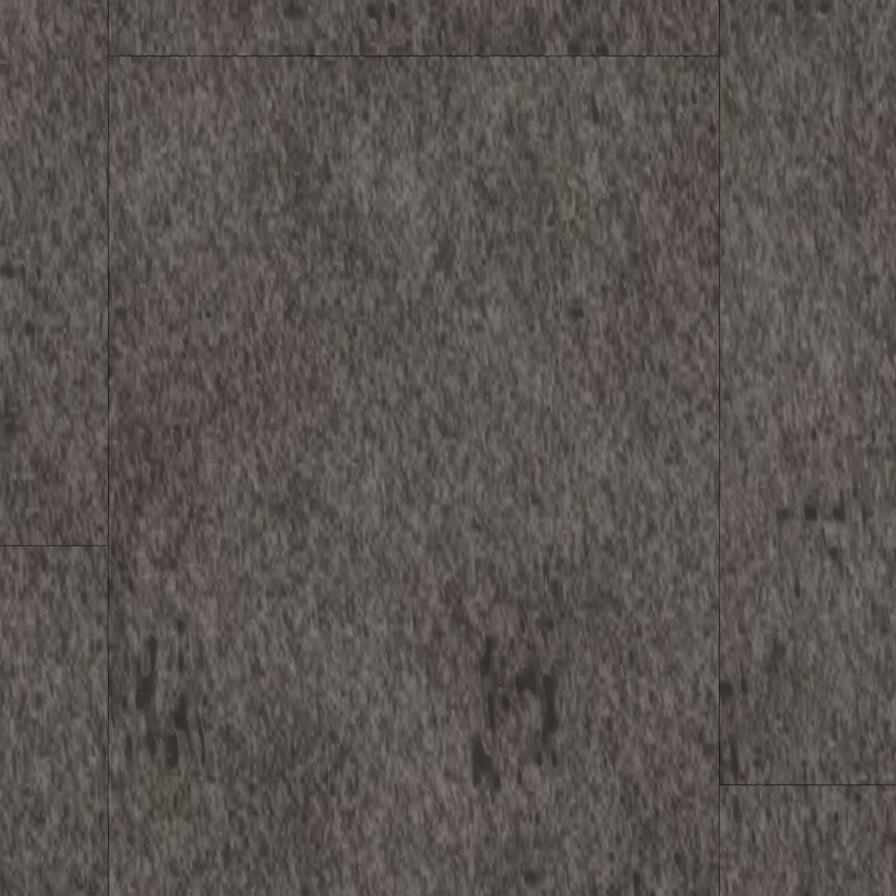
A Shadertoy shader for this texture:

```glsl
// Large staggered floor tiles of worn, dark stone with a fine vertical grain.
// Each tile shifts the noise domain; clouds, fibres, pits, flecks and thin
// broken seams are layered over a warm grey base.

const vec2  TILE_SIZE    = vec2(0.682, 1.360);
const vec2  TILE_ORIGIN  = vec2(0.121, 0.9375);
const float STAGGER      = 0.5465;   // seam rise from one column to the next
const float SEAM_WIDTH   = 0.0016;
const float SEAM_DARK    = 0.58;
const vec3  STONE_COLOR  = vec3(0.350, 0.326, 0.309);
const vec3  PIT_COLOR    = vec3(0.165, 0.155, 0.142);
const vec3  FLECK_COLOR  = vec3(0.530, 0.510, 0.475);
const vec3  PLUM_TINT    = vec3(0.020, -0.014, 0.003);
const vec2  CLOUD_FREQ   = vec2(8.0, 6.0);
const vec2  FIBRE_FREQ   = vec2(185.0, 68.0);
const vec2  FINE_FREQ    = vec2(310.0, 135.0);
const vec2  PIT_FREQ     = vec2(125.0, 46.0);
const vec2  SMUDGE_FREQ  = vec2(36.0, 15.0);
const vec2  FLECK_FREQ   = vec2(190.0, 80.0);
const float CLOUD_AMOUNT = 0.10;
const float FIBRE_AMOUNT = 0.115;
const float FINE_AMOUNT  = 0.135;
const float TILE_AMOUNT  = 0.010;

float hash(vec2 p) {
    return fract(sin(dot(p, vec2(12.9898, 78.233))) * 43758.5453);
}

float noise(vec2 p) {
    vec2 cell = floor(p);
    vec2 f = fract(p);
    f = f * f * (3.0 - 2.0 * f);
    float low  = mix(hash(cell), hash(cell + vec2(1.0, 0.0)), f.x);
    float high = mix(hash(cell + vec2(0.0, 1.0)), hash(cell + 1.0), f.x);
    return mix(low, high, f.y);
}

float fbm(vec2 p) {
    float sum = 0.0;
    float weight = 0.533;
    for (int i = 0; i < 4; i++) {
        sum += weight * noise(p);
        p = p * 2.03 + vec2(7.3, 3.1);
        weight *= 0.5;
    }
    return sum;
}

// Coverage of a line around distance d, softened over one pixel
float lineMask(float d, float pixel) {
    float halfWidth = 0.5 * SEAM_WIDTH;
    return 1.0 - smoothstep(halfWidth - 0.5 * pixel, halfWidth + 0.5 * pixel, d);
}

void mainImage(out vec4 fragColor, in vec2 fragCoord) {
    vec2 uv = fragCoord / iResolution.y;
    float pixel = 1.0 / iResolution.y;

    // Staggered tile grid
    vec2 grid = uv - TILE_ORIGIN;
    float column = floor(grid.x / TILE_SIZE.x);
    grid.y -= column * STAGGER;
    vec2 tile = vec2(column, floor(grid.y / TILE_SIZE.y));
    vec2 local = grid - tile * TILE_SIZE;
    vec2 edge = min(local, TILE_SIZE - local);

    // Independent stone per tile, with slightly bent grain
    vec2 p = uv + 3.0 * vec2(hash(tile + 4.7), hash(tile + 9.2)) + 1.0;
    vec2 grain = p;
    grain.x += 0.006 * noise(p * vec2(20.0, 26.0)) + 0.08 * p.y;

    // Broad clouds and the two scales of fibre
    float cloud = fbm(p * CLOUD_FREQ);
    float fibre = noise(grain * FIBRE_FREQ);
    float fine  = noise(grain * FINE_FREQ + 17.0);
    float shade = CLOUD_AMOUNT * (cloud - 0.5)
                + FIBRE_AMOUNT * (fibre - 0.5)
                + FINE_AMOUNT * (fine - 0.5)
                + TILE_AMOUNT * (hash(tile + 2.3) - 0.5);
    vec3 color = STONE_COLOR + shade;

    // Plum and grey-green patches
    color += PLUM_TINT * (fbm(p * vec2(9.0, 6.0) + 31.0) - 0.5);

    // Small dark pits gathered into worn clusters, with soft smudges
    float cluster = fbm(p * vec2(9.0, 4.5) + 53.0);
    float pitField = noise(grain * PIT_FREQ + 5.0) * 0.7 + fibre * 0.15 + fine * 0.15;
    float pits = smoothstep(0.70, 0.95, pitField + 0.60 * (cluster - 0.5));
    float smudge = smoothstep(0.58, 0.86, fbm(grain * SMUDGE_FREQ + 11.0)
                                         + 0.40 * (cluster - 0.5));
    color = mix(color, PIT_COLOR, 0.75 * pits);
    color = mix(color, PIT_COLOR, 0.28 * smudge);

    // Sparse pale flecks along the grain
    float fleck = smoothstep(0.84, 0.98, noise(grain * FLECK_FREQ + 41.0));
    color = mix(color, FLECK_COLOR, 0.40 * fleck * (1.0 - pits));

    // Thin seams, uneven in strength; cross seams are fainter
    float wear = 0.55 + 0.45 * noise(uv * 45.0 + 23.0);
    float seam = max(lineMask(edge.x, pixel), 0.85 * lineMask(edge.y, pixel));
    color *= 1.0 - SEAM_DARK * wear * seam;

    fragColor = vec4(clamp(color, 0.0, 1.0), 1.0);
}
```
